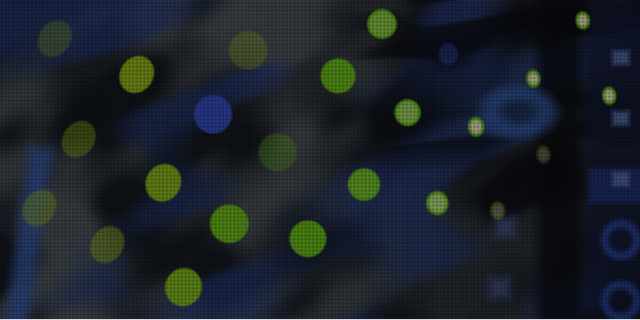
Reproduce this background procedurally as a Shadertoy shader.

```glsl
const int DISC_COUNT = 24;
const float GOLDEN = 0.618034;

float hash(vec2 p) {
    vec3 q = fract(p.xyx * 0.1031);
    q += dot(q, q.yzx + 33.33);
    return fract((q.x + q.y) * q.z);
}

float noise(vec2 p) {
    vec2 cell = floor(p), f = fract(p);
    f = f * f * (3.0 - 2.0 * f);
    float low = mix(hash(cell), hash(cell + vec2(1, 0)), f.x);
    float high = mix(hash(cell + vec2(0, 1)), hash(cell + vec2(1, 1)), f.x);
    return mix(low, high, f.y);
}

float cloud(vec2 p) {
    return 0.65 * noise(p) + 0.35 * noise(p * 2.1 + 17.3);
}

vec2 rotate(vec2 p, float angle) {
    float c = cos(angle), s = sin(angle);
    return vec2(c * p.x + s * p.y, c * p.y - s * p.x);
}

float fill(float dist, float blur) {
    return 1.0 - smoothstep(-blur, blur, dist);
}

float boxDist(vec2 p, vec2 halfSize) {
    vec2 d = abs(p) - halfSize;
    return length(max(d, 0.0)) + min(max(d.x, d.y), 0.0);
}

float ellipseDist(vec2 p, vec2 radii) {
    return (length(p / radii) - 1.0) * min(radii.x, radii.y);
}

// Defocused haze, light beam and horizontal slots
vec3 backdrop(vec2 p) {
    float left = 1.0 - smoothstep(0.8, 1.5, p.x);
    vec3 color = mix(vec3(0.035, 0.042, 0.06), vec3(0.05, 0.06, 0.075), left);

    float haze = smoothstep(0.36, 0.75, cloud(rotate(p, 0.6) * vec2(3.2, 5.5) + 4.0));
    color = mix(color, vec3(0.2, 0.22, 0.235), haze * mix(0.45, 0.95, left));

    float blueHaze = smoothstep(0.58, 0.85, noise(rotate(p, 0.35) * vec2(3.0, 7.0) + 31.0));
    color = mix(color, vec3(0.1, 0.15, 0.31), 0.7 * blueHaze);

    float slots = smoothstep(0.45, 0.75, noise(rotate(p, 0.12) * vec2(4.0, 19.0) + 8.0));
    float slotArea = smoothstep(1.0, 1.25, p.x) * smoothstep(0.4, 0.6, p.y);
    color = mix(color, vec3(0.025, 0.03, 0.045), 0.75 * slots * slotArea);

    float beam = fill(boxDist(rotate(p - vec2(0.09, 0.26), -0.14), vec2(0.035, 0.28)), 0.03);
    return mix(color, vec3(0.14, 0.22, 0.42), 0.85 * beam);
}

// Dark column with blurred sockets and windows beside it
vec3 addRack(vec3 color, vec2 p) {
    color = mix(color, vec3(0.045, 0.06, 0.13), 0.8 * smoothstep(1.8, 1.86, p.x));
    float column = fill(boxDist(p - vec2(1.75, 0.5), vec2(0.07, 0.6)), 0.035);
    color = mix(color, vec3(0.025, 0.03, 0.045), 0.85 * column);

    float panel = fill(boxDist(p - vec2(1.95, 0.42), vec2(0.11, 0.055)), 0.012);
    color = mix(color, vec3(0.09, 0.13, 0.32), 0.8 * panel);

    vec2 lens = p - vec2(1.62, 0.65);
    color = mix(color, vec3(0.13, 0.22, 0.4), 0.85 * fill(ellipseDist(lens, vec2(0.12, 0.08)), 0.022));
    color = mix(color, vec3(0.05, 0.07, 0.12), 0.6 * fill(ellipseDist(lens, vec2(0.055, 0.035)), 0.02));

    for (int i = 0; i < 5; i++) {
        float row = float(i), y = 0.06 + 0.19 * row;
        float jitter = hash(vec2(row, 5.0)) - 0.5;
        vec2 inner = p - vec2(1.58 + 0.08 * jitter, y + 0.04);
        vec2 outer = p - vec2(1.94, y);
        float lamp = fill(boxDist(inner, vec2(0.03)), 0.025) * step(row, 1.5);
        float ring = fill(abs(length(outer) - 0.05) - 0.013, 0.012) * step(row, 1.5);
        float window = fill(boxDist(outer, vec2(0.026, 0.022)), 0.013) * step(1.5, row);
        color = mix(color, vec3(0.18, 0.22, 0.37), 0.75 * lamp);
        color = mix(color, vec3(0.1, 0.18, 0.4), 0.8 * ring);
        color = mix(color, vec3(0.24, 0.3, 0.46), 0.8 * window);
    }
    return color;
}

// Out-of-focus lights: large and tilted at left, small and pale at right
vec3 addDisc(vec3 color, vec2 p, float id) {
    float t = (id + 0.5) / float(DISC_COUNT);
    float pick = hash(vec2(id, 3.0)), shift = hash(vec2(id, 11.0));
    float height = mix(mix(0.05, 0.42, t * t), 0.95, fract(id * GOLDEN + 0.33));
    vec2 center = vec2(0.07 + 1.85 * t, height) + 0.06 * (vec2(pick, shift) - 0.5);
    float radius = mix(0.06, 0.028, smoothstep(0.4, 0.85, t));
    float stretch = 1.0 + 0.22 * smoothstep(0.35, 0.1, t) + 0.25 * smoothstep(0.6, 0.85, t);
    float tilt = mix(-0.6, 0.1, smoothstep(0.1, 0.6, t));
    float dist = ellipseDist(rotate(p - center, tilt), radius * vec2(1.0 / stretch, 1.0));

    vec3 green = mix(vec3(0.38, 0.46, 0.07), vec3(0.27, 0.48, 0.06), smoothstep(0.15, 0.4, t) * step(0.25, pick));
    vec3 pale = mix(vec3(0.45, 0.56, 0.3), vec3(0.6, 0.58, 0.49), smoothstep(0.65, 0.8, t));
    float core = fill(dist + 0.008, 0.006);
    vec3 tint = mix(green, pale, core * smoothstep(0.5, 0.72, t));
    float opacity = (pick < 0.3 || t < 0.18) ? mix(0.3, 0.6, shift) : 0.95;
    if (mod(id, 10.0) == 7.0) tint = vec3(0.14, 0.2, 0.48);
    return mix(color, tint, opacity * fill(dist, 0.005));
}

float meshShade(vec2 p, float pitch) {
    vec2 cell = fract(p / pitch) - 0.5;
    return 1.04 - 0.28 * (1.0 - smoothstep(0.1, 0.5, length(cell)));
}

void mainImage(out vec4 fragColor, in vec2 fragCoord) {
    vec2 p = fragCoord / iResolution.y;
    vec3 color = addRack(backdrop(p), p);
    for (int i = 0; i < DISC_COUNT; i++) color = addDisc(color, p, float(i));
    color *= meshShade(p, 3.0 / 256.0);
    color = mix(color, vec3(0.85), 1.0 - smoothstep(0.002, 0.005, p.y));
    fragColor = vec4(color, 1.0);
}
```
